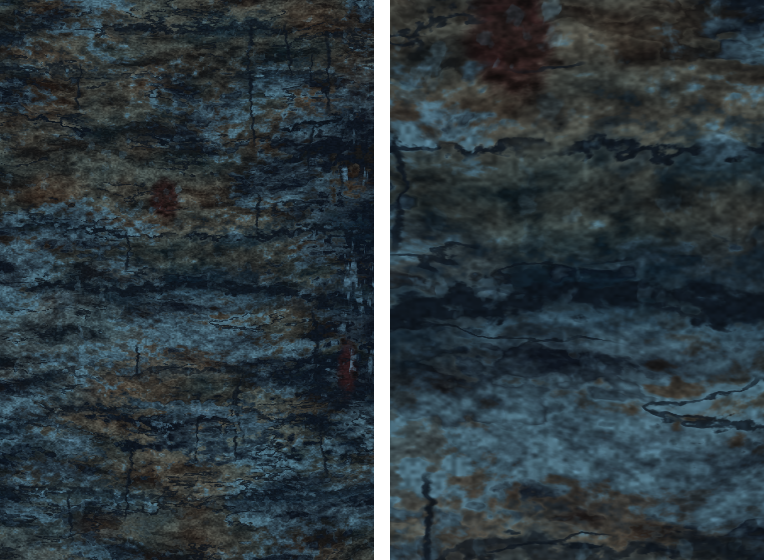
Left, the full canvas; right, a detail of the centre.
This texture is drawn by a Shadertoy shader. Its source:

```glsl
// A dim, weathered rock face: streaked strata in brown-grey and slate blue,
// split by sagging seams and upright cracks. Layers of stretched value noise
// set tone and hue; distance functions add seams, cracks, pools and stains.

const vec3 WARM_DARK  = vec3(0.08, 0.09, 0.095);
const vec3 WARM_MID   = vec3(0.18, 0.19, 0.18);
const vec3 WARM_LIGHT = vec3(0.28, 0.30, 0.28);
const vec3 COOL_DARK  = vec3(0.05, 0.08, 0.12);
const vec3 COOL_MID   = vec3(0.155, 0.22, 0.265);
const vec3 COOL_LIGHT = vec3(0.26, 0.38, 0.44);
const vec3 SEAM_COLOR = vec3(0.05, 0.08, 0.115);
const vec3 SEAM_BLUE  = vec3(0.08, 0.19, 0.27);
const vec3 MINERAL    = vec3(0.30, 0.44, 0.52);
const vec3 OXIDE      = vec3(0.16, 0.085, 0.09);
const vec3 RUST_SHIFT = vec3(0.045, -0.006, -0.03);
const int SEAM_COUNT  = 8;
const int CRACK_COUNT = 20;
const float WARP = 0.03;
const float GRAIN = 0.45;

// Each seam: height, sag, half width, strength
const vec4 SEAMS[SEAM_COUNT] = vec4[](
    vec4(0.755, 0.45, 0.008, 1.0), vec4(0.582, 0.10, 0.006, 0.9),
    vec4(0.485, -0.15, 0.009, 0.9), vec4(0.955, -0.20, 0.005, 0.7),
    vec4(0.865, 0.15, 0.004, 0.6), vec4(0.335, -0.30, 0.005, 0.6),
    vec4(0.275, -0.60, 0.005, 0.7), vec4(0.110, 0.10, 0.005, 0.6));

float hash(vec2 p) {
    return fract(sin(dot(p, vec2(127.1, 311.7))) * 43758.5453);
}

float noise(vec2 p) {
    vec2 i = floor(p), f = fract(p);
    f = f * f * (3.0 - 2.0 * f);
    return mix(mix(hash(i), hash(i + vec2(1, 0)), f.x),
               mix(hash(i + vec2(0, 1)), hash(i + vec2(1, 1)), f.x), f.y);
}

float fbm(vec2 p) {
    float sum = 0.0, amp = 0.533;
    for (int i = 0; i < 4; i++) {
        sum += amp * noise(p);
        p = mat2(1.98, 0.28, -0.28, 1.98) * p + 17.3;
        amp *= 0.5;
    }
    return sum;
}

vec3 ramp(vec3 dark, vec3 mid, vec3 light, float t) {
    return mix(mix(dark, mid, clamp(2.0 * t, 0.0, 1.0)), light, clamp(2.0 * t - 1.0, 0.0, 1.2));
}

// Soft ellipse whose rim is broken up by a signed roughness
float blob(vec2 p, vec2 center, vec2 radius, float rough) {
    return 1.0 - smoothstep(0.65, 1.25, length((p - center) / radius) + rough);
}

void mainImage(out vec4 fragColor, in vec2 fragCoord) {
    vec2 p = fragCoord / iResolution.y;
    vec2 warp = vec2(fbm(p * 7.0), fbm(p * 7.0 + 41.0)) - 0.5;
    vec2 q = p + WARP * warp;
    q.y -= 0.15 * (p.x - 0.3) * (p.x - 0.3);

    // Strata at three scales
    float coarse = fbm(q * vec2(5.0, 10.0)) - 0.5;
    float streak = fbm(q * vec2(16.0, 60.0) + 9.0) - 0.5;
    float fine = fbm(q * vec2(80.0, 135.0) + 23.0) - 0.5;
    float tone = 0.69 + 1.1 * coarse + 1.0 * streak + 1.5 * fine;
    float smudge = fbm(q * vec2(12.0, 38.0) + 61.0) + 0.5 * fine;
    tone -= 0.55 * smoothstep(0.55, 0.64, smudge);

    // Regions: shadowed right edge, blue haze, pool, pale lower corner
    float rough = 2.2 * streak + 2.5 * fine;
    float edge = smoothstep(0.56, 0.65, p.x + 0.2 * coarse + 0.3 * fine)
               * smoothstep(0.24, 0.32, p.y) * (1.0 - smoothstep(0.82, 0.92, p.y));
    float haze = blob(p, vec2(0.10, 0.40), vec2(0.30, 0.11), 2.0 * coarse);
    float pool = blob(p, vec2(0.38, 0.235), vec2(0.16, 0.045), rough);
    float corner = blob(p, vec2(0.06, 0.03), vec2(0.17, 0.08), rough);
    tone += 0.06 * haze + 0.25 * corner - 0.5 * edge - 0.35 * pool;

    // Hue
    float cool = smoothstep(0.46, 0.62, fbm(q * vec2(6.0, 12.0) + 77.0) + 0.6 * fine);
    cool = clamp(cool + 0.5 * haze + 0.8 * edge + pool + 0.3 * corner, 0.0, 1.0);
    vec3 color = mix(ramp(WARM_DARK, WARM_MID, WARM_LIGHT, tone),
                     ramp(COOL_DARK, COOL_MID, COOL_LIGHT, tone), cool);
    float rust = 2.5 * (fbm(q * vec2(11.0, 20.0) + 131.0) - 0.47);
    color += RUST_SHIFT * rust * (1.0 - 0.8 * cool);

    // Oxide niches
    float niche = blob(p, vec2(0.295, 0.645), vec2(0.026, 0.035), 0.8 * fine);
    niche = max(niche, blob(p, vec2(0.62, 0.34), vec2(0.018, 0.055), fine));
    color = mix(color, OXIDE * (0.85 + 2.0 * fine), 0.75 * niche);

    // Sagging horizontal seams, swelling and breaking off, with a blue halo
    float wander = 0.04 * (fbm(vec2(p.x * 9.0, p.y * 5.0) + 3.0) - 0.5) + 0.03 * fine;
    for (int i = 0; i < SEAM_COUNT; i++) {
        vec4 s = SEAMS[i];
        float x = p.x - 0.3;
        float d = abs(p.y - s.x - s.y * x * x + wander);
        float swell = noise(vec2(p.x * 13.0, float(i) * 7.3));
        float w = s.z * (0.2 + 1.1 * swell);
        float ink = s.w * smoothstep(0.1, 0.4, swell + 0.8 * streak);
        float halo = 1.0 - smoothstep(w, 4.0 * w, d + 0.06 * fine);
        color = mix(color, SEAM_BLUE, 0.55 * ink * halo * swell);
        color = mix(color, SEAM_COLOR, ink * (1.0 - smoothstep(0.4 * w, w + 0.002, d)));
    }

    // Upright cracks of random place and length
    for (int i = 0; i < CRACK_COUNT; i++) {
        float k = float(i);
        vec2 c = vec2(0.1 + 0.56 * hash(vec2(k, 1.0)), 0.05 + 0.9 * hash(vec2(k, 2.0)));
        float bend = 0.015 * noise(vec2(p.y * 18.0, k * 5.0)) + 0.012 * fine;
        float reach = 0.03 + 0.06 * hash(vec2(k, 3.0));
        float fade = 1.0 - smoothstep(0.6 * reach, reach, abs(p.y - c.y));
        float w = 0.004 * noise(vec2(p.y * 40.0, k));
        float line = 1.0 - smoothstep(0.4 * w, w + 0.002, abs(p.x - c.x + bend));
        color = mix(color, SEAM_COLOR, 0.85 * line * fade);
    }

    // Short flat fissures
    float fissure = abs(fbm(q * vec2(9.0, 42.0) + 201.0) - 0.5 + 0.25 * fine);
    float broken = smoothstep(0.48, 0.60, fbm(p * vec2(16.0, 24.0) + 5.0));
    color = mix(color, SEAM_COLOR, 0.75 * broken * (1.0 - smoothstep(0.01, 0.04, fissure)));

    // Pale mineral crusts, flecks and upright runs on the edge
    float crust = blob(p, vec2(0.13, 0.215), vec2(0.050, 0.022), rough);
    crust = max(crust, blob(p, vec2(0.34, 0.27), vec2(0.095, 0.012), rough));
    crust = max(crust, blob(p, vec2(0.44, 0.24), vec2(0.045, 0.022), rough));
    crust = max(crust, blob(p, vec2(0.42, 0.583), vec2(0.014, 0.012), rough));
    crust = max(crust, 0.5 * blob(p, vec2(0.118, 0.463), vec2(0.018, 0.022), fine));
    float flecks = smoothstep(0.64, 0.74, fbm(q * vec2(75.0, 65.0) + 88.0));
    float runs = smoothstep(0.60, 0.70, fbm(q * vec2(70.0, 18.0) + 15.0));
    crust = max(crust, max(flecks * (0.4 + 0.4 * pool), 0.8 * runs * edge));
    color = mix(color, MINERAL * (0.85 + 1.5 * fine), 0.75 * crust);

    // Fine grain
    color *= 1.0 + GRAIN * (noise(p * vec2(330.0, 420.0)) - 0.5);
    fragColor = vec4(clamp(color, 0.0, 1.0), 1.0);
}
```
